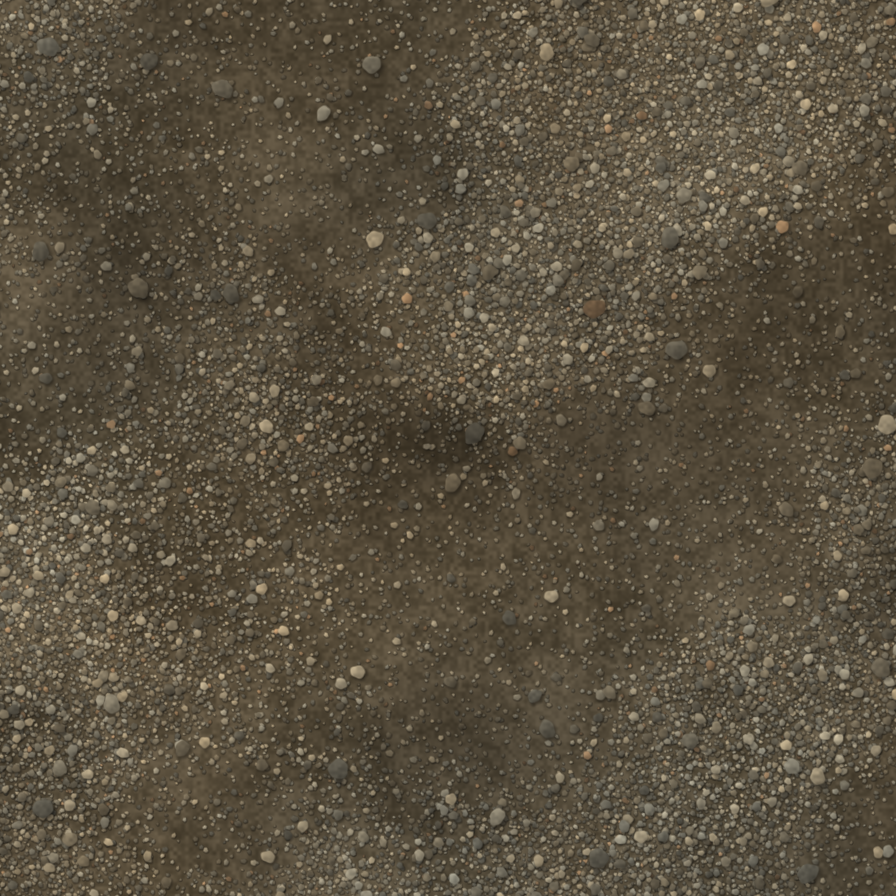
This texture is drawn by a Shadertoy shader. Its source:

```glsl
// Dry brown soil strewn with gravel, thick along diagonal drifts and thin between.
// Four sizes of lumpy stones are scattered on jittered grids, from grit to pebbles,
// each with its own tint, a lit upper left side and a soft contact shadow.

#define SOIL_DARK  vec3(0.225, 0.196, 0.142)
#define SOIL_LIGHT vec3(0.405, 0.362, 0.288)
#define STONE_GREY vec3(0.435, 0.420, 0.370)
#define STONE_TAN  vec3(0.480, 0.432, 0.345)
#define STONE_RUST vec3(0.500, 0.390, 0.280)
#define LIGHT_DIR  vec2(-0.55, 0.83)
#define SOFTNESS   0.0014
#define SHADOW     0.32
#define RELIEF     0.18
#define DRIFT      0.17
#define PATCHES    0.42

float hash(vec2 p) {
    return fract(sin(dot(p, vec2(127.1, 311.7))) * 43758.5453);
}

float noise(vec2 p) {
    vec2 i = floor(p), f = fract(p);
    f = f * f * (3.0 - 2.0 * f);
    return mix(mix(hash(i), hash(i + vec2(1, 0)), f.x),
               mix(hash(i + vec2(0, 1)), hash(i + vec2(1, 1)), f.x), f.y);
}

float fbm(vec2 p) {
    float sum = 0.0, amp = 0.5;
    for (int i = 0; i < 5; i++) {
        sum += amp * noise(p);
        p = mat2(1.6, 1.2, -1.2, 1.6) * p + 7.3;
        amp *= 0.5;
    }
    return sum / 0.97;
}

// How much gravel lies here: 0 on bare soil, 1 inside a drift
float gravelDensity(vec2 uv) {
    float drift = DRIFT * cos(7.2 * (uv.y - uv.x - 0.18));
    return smoothstep(0.25, 0.72, fbm(uv * 5.0 + 2.0) + drift);
}

vec3 stoneColor(vec2 id) {
    vec3 tint = mix(STONE_GREY, STONE_TAN, hash(id + 31.7));
    tint = mix(tint, STONE_RUST, 0.8 * step(0.96, hash(id + 47.3)));
    return tint * mix(0.72, 1.36, pow(hash(id + 59.1), 1.3));
}

// Signed distance to a lumpy, slightly stretched pebble outline
float stoneDistance(vec2 q, float radius, vec2 id) {
    float turn = 6.2832 * hash(id.yx + 13.1);
    float stretch = mix(1.0, 1.17, hash(id.yx + 17.9));
    float c = cos(turn), s = sin(turn);
    q = mat2(c, -s, s, c) * q;
    q *= vec2(1.0 / stretch, stretch);
    float angle = atan(q.y, q.x + 1e-5);
    float lumps = 0.05 * sin(3.0 * angle + turn * 5.0) + 0.04 * sin(5.0 * angle + turn * 9.0);
    return length(q) - radius * (1.0 + lumps);
}

// Lays one size of stones over the ground colour
void scatterStones(inout vec3 col, vec2 uv, float cells, float bare, float full, float seed) {
    // Each grid is turned by its own angle so that no rows line up
    float c = cos(seed), s = sin(seed);
    mat2 turn = mat2(c, s, -s, c);
    vec2 p = turn * uv * cells, home = floor(p), light = turn * LIGHT_DIR;
    float soft = cells * max(SOFTNESS, 0.7 / iResolution.y);
    for (int y = -1; y <= 1; y++)
    for (int x = -1; x <= 1; x++) {
        vec2 cell = home + vec2(x, y), id = cell + seed;
        vec2 center = cell + 0.5 + 0.85 * (vec2(hash(id + 3.7), hash(id.yx + 8.2)) - 0.5);
        float chance = mix(bare, full, gravelDensity(center * turn / cells));
        if (hash(id) > chance) continue;

        float radius = mix(0.20, 0.44, hash(id + 23.4));
        vec2 q = p - center;
        float d = stoneDistance(q, radius, id);
        float shade = stoneDistance(q + light * radius * 0.35, radius, id);
        col *= 1.0 - SHADOW * smoothstep(0.3 * radius + soft, -0.3 * radius, shade);

        float slope = clamp(dot(q, light) / radius, -1.2, 1.2);
        float grain = 0.88 + 0.24 * noise(uv * 240.0 + id);
        vec3 stone = stoneColor(id) * (1.0 + RELIEF * slope) * grain;
        col = mix(col, stone, 0.93 * smoothstep(soft, -soft, d));
    }
}

void mainImage(out vec4 fragColor, in vec2 fragCoord) {
    vec2 uv = fragCoord / iResolution.y;

    // Soil: broad stains, small clods and fine dust
    float tone = 0.42 * fbm(uv * 6.0 + 11.0) + 0.33 * fbm(uv * 45.0) + 0.25 * noise(uv * 230.0);
    vec3 col = mix(SOIL_DARK, SOIL_LIGHT, smoothstep(0.15, 0.85, tone));

    // Gravel, from grit up to pebbles
    scatterStones(col, uv, 175.0, 0.24, 0.92, 0.4);
    scatterStones(col, uv, 112.0, 0.11, 0.74, 211.0);
    scatterStones(col, uv, 68.0, 0.03, 0.34, 423.0);
    scatterStones(col, uv, 37.0, 0.02, 0.09, 637.0);

    // Slow drift between warm and cool ground, darker damp patches, paler gravel drifts
    float warmth = fbm(uv * 2.5 + 5.0) - 0.5;
    col *= 1.0 + warmth * vec3(0.08, 0.0, -0.10);
    col *= 1.03 + PATCHES * (fbm(uv * 6.0 + 19.0) - 0.5);
    col *= mix(0.96, 1.10, gravelDensity(uv));

    fragColor = vec4(col, 1.0);
}
```
